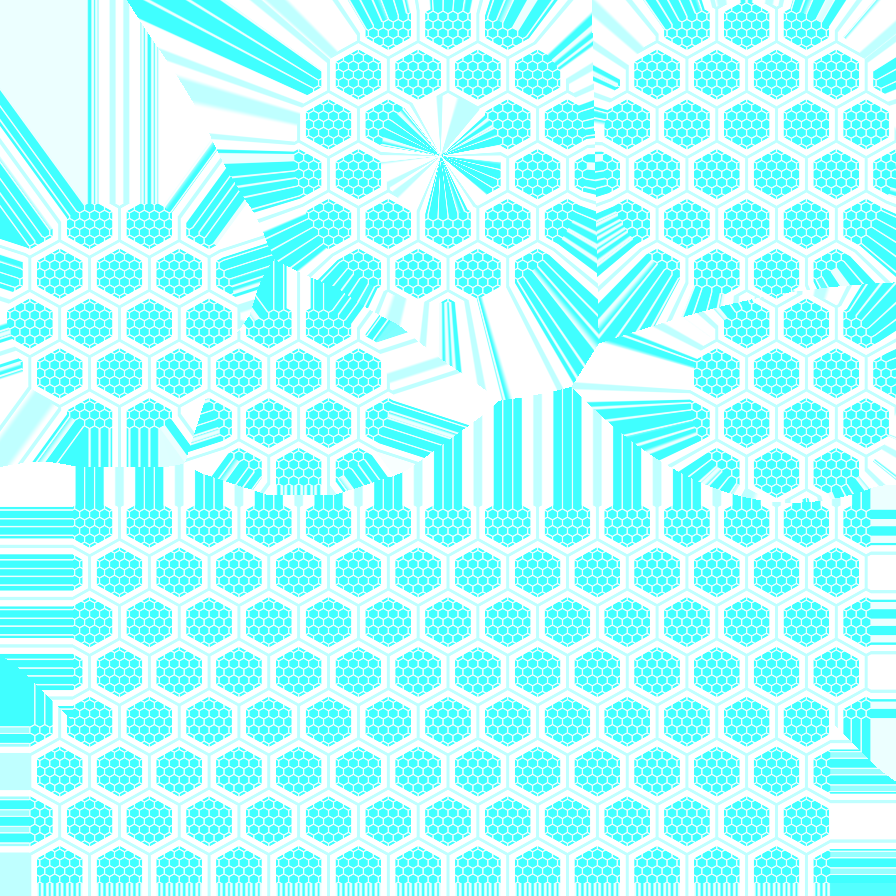
This pattern is drawn by a Shadertoy shader. Its source:

```glsl
const vec3 WHITE = vec3(1.0);
const vec3 CYAN = vec3(0.25, 1.0, 1.0);
const vec3 PALE = vec3(0.75, 1.0, 1.0);
const float SECTOR = 0.6283185;
const vec2 GRID = vec2(15.0, 18.0);

// Hexagonal lattice with unit spacing
vec2 hexLocal(vec2 p) {
    vec2 s = vec2(1.0, 1.7320508);
    vec2 a = mod(p, s) - 0.5 * s;
    vec2 b = mod(p - 0.5 * s, s) - 0.5 * s;
    return dot(a, a) < dot(b, b) ? a : b;
}

float hexRadius(vec2 p) {
    p = abs(p);
    return max(p.x, dot(p, vec2(0.5, 0.8660254)));
}

float below(float value, float limit, float blur) {
    return 1.0 - smoothstep(limit - 0.5 * blur, limit + 0.5 * blur, value);
}

// Closest points on solid regions
vec2 nearRing(vec2 p, vec2 center, float inner, float outer) {
    vec2 d = p - center;
    float len = max(length(d), 1e-5);
    return center + d * clamp(len, inner, outer) / len;
}

vec2 nearDecagon(vec2 p, vec2 center, float apothem) {
    vec2 d = p - center;
    float angle = (floor(atan(d.y, d.x) / SECTOR) + 0.5) * SECTOR;
    vec2 normal = vec2(cos(angle), sin(angle));
    vec2 tangent = vec2(-normal.y, normal.x);
    float halfSide = apothem * tan(0.5 * SECTOR);
    float across = min(dot(d, normal), apothem);
    float along = clamp(dot(d, tangent), -halfSide, halfSide);
    return center + normal * across + tangent * along;
}

vec2 closer(vec2 p, vec2 a, vec2 b) {
    return distance(p, a) <= distance(p, b) ? a : b;
}

// Stretch the region borders into the empty space
vec2 extendRegions(vec2 p) {
    vec2 q = clamp(p, vec2(0.081, 0.195), vec2(0.972, 0.436));
    q = closer(p, q, clamp(p, vec2(0.0326, 0.014), vec2(0.927, 0.195)));
    q = closer(p, q, nearDecagon(p, vec2(0.1375, 0.6471), 0.12565));
    q = closer(p, q, nearDecagon(p, vec2(0.336, 0.557), 0.099));
    q = closer(p, q, nearRing(p, vec2(0.492, 0.826), 0.067, 0.164));
    q = closer(p, q, nearRing(p, vec2(0.836, 0.833), 0.0, 0.164));
    return closer(p, q, nearRing(p, vec2(0.885, 0.557), 0.0, 0.115));
}

// Large outlined cells, each filled with a fine honeycomb
vec3 honeycomb(vec2 p, float pixel) {
    float blur = GRID.x * pixel;
    vec2 cell = hexLocal(vec2(GRID.x * p.x, (GRID.y * p.y - 0.5) * 0.8660254));
    float radius = hexRadius(cell);
    float fineEdge = 0.5 - hexRadius(hexLocal(cell * 6.0));
    float mesh = below(fineEdge, 0.07, 6.0 * blur);
    float outline = below(0.5 - radius, 0.025, blur);
    vec3 fill = mix(CYAN, WHITE, 0.9 * mesh);
    vec3 color = mix(WHITE, PALE, outline);
    return mix(color, fill, below(radius, 0.38, blur));
}

void mainImage(out vec4 fragColor, in vec2 fragCoord) {
    vec2 uv = fragCoord / iResolution.xy;
    float pixel = 1.0 / min(iResolution.x, iResolution.y);
    fragColor = vec4(honeycomb(extendRegions(uv), pixel), 1.0);
}
```
